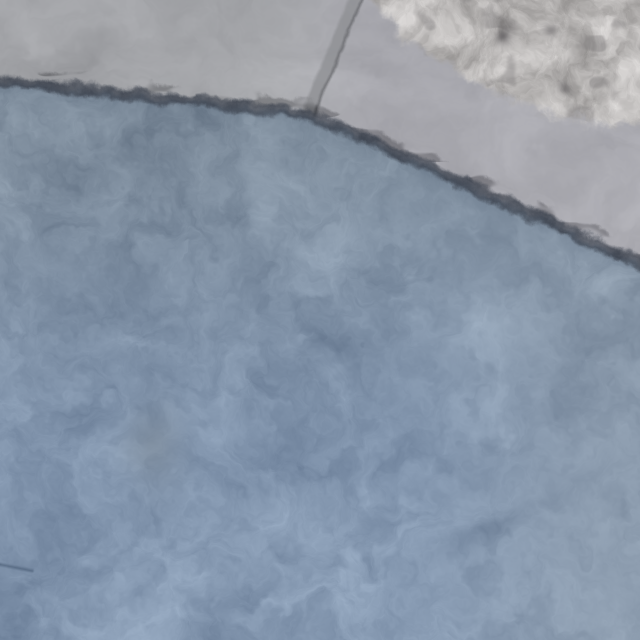
Reproduce this texture procedurally as a WebGL 1 fragment shader.

```glsl
precision highp float;
// Weathered blue concrete floor bordered by pale stone slabs and a dark gap.
// Segment distances place the gap and joint; a parabola bounds the rough stone.
// Mottling and grain come from layers of smoothly blended cellular noise.
uniform vec2 u_resolution;

vec3 hash3(vec2 p) {
  vec3 q = vec3(dot(p, vec2(127.1, 311.7)), dot(p, vec2(269.5, 183.3)), dot(p, vec2(419.2, 371.9)));
  return fract(sin(q) * 43758.5);
}

// Cell values blended by distance to jittered cell points, 0 to 1.
float cellNoise(vec2 p) {
  vec2 cell = floor(p), f = fract(p);
  float sum = 0.0, total = 0.0;
  for (int j = -1; j <= 1; j++) {
    for (int i = -1; i <= 1; i++) {
      vec2 o = vec2(float(i), float(j));
      vec3 h = hash3(cell + o);
      vec2 d = o + 0.2 + 0.6 * h.xy - f;
      float w = max(0.0, 1.0 - dot(d, d) / 1.44);
      w *= w * w;
      sum += w * h.z;
      total += w;
    }
  }
  return sum / max(total, 0.001);
}

// Layered noise centred on zero.
float layers(vec2 p) {
  float sum = 0.0, amp = 0.5;
  for (int i = 0; i < 5; i++) {
    sum += amp * (cellNoise(p) - 0.5);
    p = mat2(1.6, 1.2, -1.2, 1.6) * p + 7.3;
    amp *= 0.6;
  }
  return sum;
}

// Signed distance across a segment in x, distance along it (0 to 1) in y.
vec2 segment(vec2 p, vec2 a, vec2 b) {
  vec2 ab = b - a, ap = p - a;
  float t = clamp(dot(ap, ab) / dot(ab, ab), 0.0, 1.0);
  float side = sign(ab.x * ap.y - ab.y * ap.x);
  return vec2(side * length(ap - ab * t), t);
}

float band(float d, float halfWidth, float blur) {
  return 1.0 - smoothstep(halfWidth - blur, halfWidth + blur, abs(d));
}

// Soft elliptical stain, rotated by an angle.
float stain(vec2 p, vec2 centre, vec2 size, float angle) {
  float c = cos(angle), s = sin(angle);
  vec2 q = mat2(c, -s, s, c) * (p - centre) / size;
  return exp(-dot(q, q));
}

vec3 floorColor(vec2 p, float below, vec2 warp) {
  vec3 col = mix(vec3(0.515, 0.59, 0.685), vec3(0.515, 0.572, 0.632), smoothstep(0.25, 0.85, p.y));
  col = mix(col, vec3(0.55, 0.605, 0.665), 0.65 * smoothstep(0.6, 1.0, p.x));
  float rough = mix(1.0, 0.5, smoothstep(0.55, 0.95, p.x + 0.2 * p.y));
  float tone = 0.17 * layers(p * 6.0 + warp * 28.0);
  tone += 0.13 * rough * layers(p * 24.0 + warp * 45.0);
  vec2 q = p + warp * 0.5;
  tone -= 0.06 * stain(q, vec2(0.14, 0.73), vec2(0.1, 0.06), 0.3);
  tone -= 0.07 * stain(q, vec2(0.39, 0.655), vec2(0.012, 0.025), -0.2);
  tone -= 0.06 * stain(q, vec2(0.52, 0.465), vec2(0.05, 0.022), -0.3);
  tone -= 0.05 * stain(q, vec2(0.378, 0.36), vec2(0.02, 0.025), 0.0);
  tone -= 0.05 * stain(q, vec2(0.13, 0.36), vec2(0.035, 0.045), 0.0);
  tone -= 0.05 * stain(q, vec2(0.42, 0.27), vec2(0.06, 0.05), 0.0);
  tone -= 0.07 * stain(q, vec2(0.76, 0.165), vec2(0.1, 0.02), 0.45);
  tone += 0.05 * stain(q, vec2(0.52, 0.17), vec2(0.09, 0.07), 0.4);
  tone += 0.05 * stain(q, vec2(0.73, 0.48), vec2(0.09, 0.06), 0.2);
  tone += 0.04 * stain(q, vec2(0.44, 0.69), vec2(0.06, 0.04), -0.3);
  col += tone * vec3(1.0, 1.0, 0.95);
  col = mix(col, vec3(0.48, 0.53, 0.58), 0.5 * stain(q, vec2(0.24, 0.3), vec2(0.04, 0.06), 0.0));
  float hairline = band(segment(p, vec2(-0.02, 0.122), vec2(0.05, 0.108)).x, 0.002, 0.003);
  return col - 0.13 * hairline - 0.06 * exp(-below * 45.0);
}

vec3 slabColor(vec2 p, vec2 warp) {
  vec3 col = mix(vec3(0.65, 0.655, 0.67), vec3(0.665, 0.665, 0.69), smoothstep(0.4, 0.6, p.x));
  col += 0.11 * layers(p * vec2(9.0, 13.0) + warp * 20.0);
  return col - 0.06 * stain(p + warp, vec2(0.12, 0.93), vec2(0.07, 0.04), 0.3);
}

vec3 roughStone(vec2 p, vec2 warp) {
  vec3 col = vec3(0.735, 0.725, 0.72) + 0.4 * layers(p * 28.0 + warp * 30.0);
  float pits = smoothstep(0.7, 0.85, cellNoise(p * 36.0 + 3.0));
  vec2 q = p + warp * 0.3;
  pits = 0.35 * pits + stain(q, vec2(0.79, 0.939), vec2(0.013, 0.012), -0.5);
  pits += 0.7 * stain(q, vec2(0.859, 0.951), vec2(0.01), 0.0);
  pits += 0.7 * stain(q, vec2(0.883, 0.863), vec2(0.012, 0.008), -0.4);
  return mix(col, vec3(0.36, 0.35, 0.36), 0.75 * min(pits, 1.0));
}

void main() {
  vec2 p = gl_FragCoord.xy / u_resolution;
  vec2 warp = 0.08 * vec2(layers(p * 9.0 + 4.0), layers(p * 9.0 + 31.0));
  vec2 corner = vec2(0.482, 0.822);
  vec2 leftGap = segment(p, vec2(-0.05, 0.88), corner);
  vec2 rightGap = segment(p, corner, vec2(1.05, 0.566));
  float gap = p.x < corner.x ? leftGap.x : rightGap.x;
  float ragged = gap + 0.018 * layers(p * 38.0);

  // Slabs, exposed aggregate, and the joint between the slabs.
  vec3 stone = slabColor(p, warp);
  float edge = p.y - 0.8 - 1.08 * (1.0 - p.x) * (1.0 - p.x) + 0.06 * layers(p * 22.0);
  float exposed = smoothstep(-0.008, 0.012, edge) * smoothstep(0.53, 0.58, p.x);
  stone = mix(stone, roughStone(p, warp), exposed);
  float joint = segment(p, corner, vec2(0.565, 1.02)).x + 0.008 * layers(p * 30.0);
  stone = mix(stone, vec3(0.56, 0.565, 0.58), 0.8 * band(joint, 0.011, 0.004));
  stone -= 0.13 * band(joint + 0.009, 0.002, 0.003);

  // Floor below the gap, then the dark gap and its chipped upper lip.
  vec3 col = mix(floorColor(p, max(-gap, 0.0), warp), stone, smoothstep(-0.006, 0.004, ragged));
  float chips = smoothstep(0.4, 0.65, cellNoise(p * vec2(30.0, 75.0)));
  col -= 0.16 * chips * band(ragged - 0.013, 0.008, 0.004);
  float dark = band(ragged, 0.009, 0.005) * (0.78 + 0.5 * layers(p * 45.0));
  col = mix(col, vec3(0.24, 0.265, 0.31), clamp(dark, 0.0, 1.0));
  gl_FragColor = vec4(clamp(col, 0.0, 1.0), 1.0);
}
```
